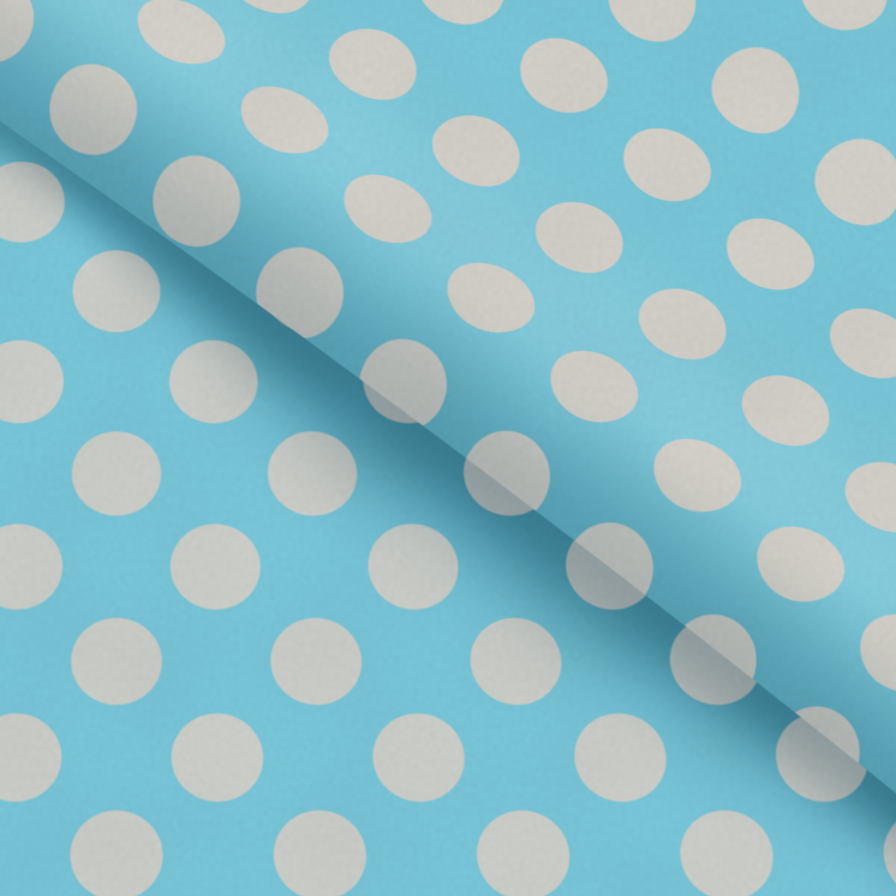
This texture is drawn by a WebGL 2 fragment shader. Its source:

```glsl
#version 300 es
precision highp float;
// Polka-dot cloth folded over itself along a diagonal: a flat lower sheet and a
// rolled upper flap. Each sheet maps the canvas to its own dot lattice, where
// one cell holds one dot; the fold line then sets the shading of both sheets.
uniform vec2 u_resolution;
out vec4 fragColor;

const vec3 GROUND = vec3(0.46, 0.76, 0.83);
const vec3 GROUND_SHADOW = vec3(0.21, 0.47, 0.55);
const vec3 GROUND_SHEEN = vec3(0.55, 0.80, 0.86);
const vec3 DOT_FLAT = vec3(0.78, 0.79, 0.77);
const vec3 DOT_FLAP = vec3(0.81, 0.80, 0.77);
const vec3 DOT_SHADOW = vec3(0.55, 0.60, 0.61);
const float DOT_RADIUS = 0.322;

vec2 hashGradient(vec2 cell) {
  vec2 h = vec2(dot(cell, vec2(127.1, 311.7)), dot(cell, vec2(269.5, 183.3)));
  return 2.0 * fract(sin(h) * 43758.5) - 1.0;
}

float gradientNoise(vec2 p) {
  vec2 i = floor(p), f = fract(p);
  vec2 u = f * f * f * (f * (f * 6.0 - 15.0) + 10.0);
  vec2 e = vec2(0.0, 1.0);
  float low = mix(dot(hashGradient(i), f),
                  dot(hashGradient(i + e.yx), f - e.yx), u.x);
  float high = mix(dot(hashGradient(i + e), f - e),
                   dot(hashGradient(i + e.yy), f - e.yy), u.x);
  return mix(low, high, u.y);
}

// Height of the slightly bowed fold line at a given x
float foldHeight(float x) {
  return 0.8646 - 0.75 * x + 0.057 * x * (1.0 - x);
}

// Flat sheet: a diagonal lattice that shrinks a little towards the top
vec2 flatLattice(vec2 p) {
  vec2 d = p - vec2(0.130, 0.0456);
  float row = d.y / 0.110 * (1.0 + 0.077 * d.y);
  float column = d.x / (0.1135 - 0.00104 * row);
  return 0.5 * vec2(column + row, column - row);
}

// Flap: rows run along the fold and are squeezed where the cloth turns away
vec2 flapLattice(vec2 p) {
  vec2 d = p - vec2(0.3346, 0.6732);
  float across = d.y + 0.864 * d.x;
  float splay = (d.x - 0.56 * across) / 0.1152;
  across += 0.0031 * splay * cos(9.6 * across);
  float row = 5.525 * across + 0.28 * smoothstep(0.143, 0.469, across)
            - 0.042 * sin(17.2 * across);
  return vec2((d.x - 0.0983 * row) / 0.1152, row);
}

// Coverage of the dot at the centre of each lattice cell
float dots(vec2 lattice, float radius) {
  float edge = length(fract(lattice + 0.5) - 0.5) - radius;
  float soft = max(fwidth(edge), 0.012);
  return 1.0 - smoothstep(-soft, soft, edge);
}

vec3 cloth(float dotMask, vec3 ground, vec3 dotColor, float shadow) {
  return mix(mix(ground, GROUND_SHADOW, shadow),
             mix(dotColor, DOT_SHADOW, shadow), dotMask);
}

// Shadow cast on the flat sheet, widest in the middle of the fold
float castShadow(float depth, float x) {
  float width = mix(0.035, 0.085, smoothstep(0.0, 0.45, x))
              - 0.025 * smoothstep(0.6, 1.0, x);
  float fall = max(depth, 0.0) / width;
  return mix(0.75, 0.95, smoothstep(0.0, 0.3, x)) * exp(-fall * fall);
}

// Gentle darkening where the flap rolls under
float rollShadow(float height) {
  return 0.52 * (1.0 - smoothstep(-0.01, 0.17, height));
}

float sheen(float height) {
  float t = (height - 0.20) / 0.09;
  return 0.6 * exp(-t * t);
}

void main() {
  vec2 p = gl_FragCoord.xy / u_resolution;
  float height = 0.8 * (p.y - foldHeight(p.x));

  vec3 lower = cloth(dots(flatLattice(p), DOT_RADIUS), GROUND, DOT_FLAT,
                     castShadow(-height, p.x));
  vec3 flapGround = mix(GROUND, GROUND_SHEEN, sheen(height));
  vec3 upper = cloth(dots(flapLattice(p), DOT_RADIUS), flapGround, DOT_FLAP,
                     rollShadow(height));

  float soft = max(fwidth(height), 0.0015);
  vec3 color = mix(lower, upper, smoothstep(-soft, soft, height));

  // Soft mottling and fine weave
  float grain = 0.025 * gradientNoise(p * 9.0)
              + 0.025 * gradientNoise(p * vec2(150.0, 130.0));
  fragColor = vec4(color * (1.0 + grain), 1.0);
}
```
